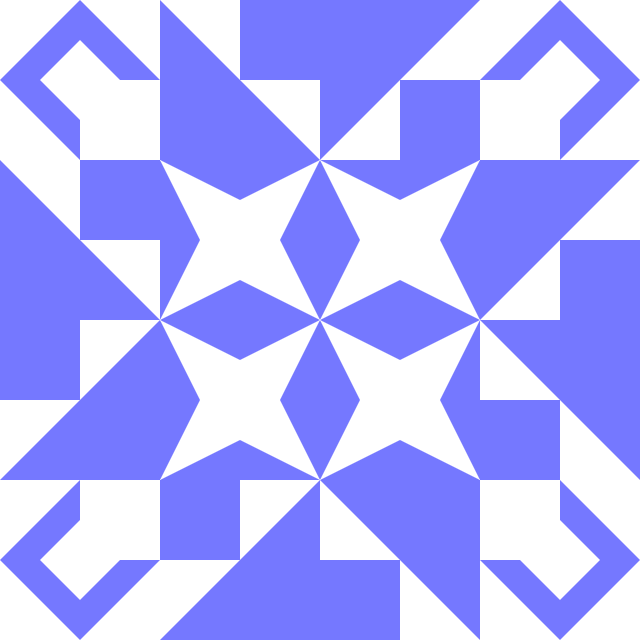
A Shadertoy shader for this pattern:

```glsl
// A four by four patchwork block: four stars in the middle, split-triangle
// tiles along the sides and open diamond rings in the corners. One quadrant
// is described with signed distances and turned about the centre by folding.

const vec3 INK = vec3(0.46, 0.47, 1.0);
const vec3 PAPER = vec3(1.0);
const float TILES = 4.0;         // tiles across the canvas
const float RING_RADIUS = 0.375; // middle of the diamond band, in tiles
const float RING_HALF = 0.125;   // half the width of that band
const float STAR_WAIST = 0.25;   // star's inner corners, from the tile centre
const float STAR_SLOPE = 0.5;    // slope of the star's sides

// Turns any point by quarter turns into the upper left quadrant.
vec2 foldQuarterTurns(vec2 p) {
    if (p.x >= 0.0) return p.y >= 0.0 ? vec2(-p.y, p.x) : -p;
    return p.y >= 0.0 ? p : vec2(p.y, -p.x);
}

// Each tile returns a distance that is negative where it is inked.
// Tile coordinates run from 0 to 1, rightwards and downwards.
float ringTile(vec2 t) {
    vec2 c = abs(t - 0.5);
    float ring = (abs(c.x + c.y - RING_RADIUS) - RING_HALF) * inversesqrt(2.0);
    float notch = max(0.5 - t.x, 0.5 - t.y);
    return max(ring, -notch);
}

float triangleTile(vec2 t) {
    float triangle = (t.x - t.y) * inversesqrt(2.0);
    float square = max(0.5 - t.x, t.y - 0.5);
    return min(triangle, square);
}

float starTile(vec2 t) {
    vec2 c = abs(t - 0.5);
    float side = max(c.y - STAR_SLOPE * c.x, c.x - STAR_SLOPE * c.y);
    return (STAR_WAIST - side) / length(vec2(1.0, STAR_SLOPE));
}

void mainImage(out vec4 fragColor, in vec2 fragCoord) {
    float scale = TILES / min(iResolution.x, iResolution.y);
    vec2 p = (fragCoord - 0.5 * iResolution.xy) * scale;

    // Tile position inside the folded quadrant
    vec2 folded = foldQuarterTurns(p);
    vec2 q = vec2(folded.x, -folded.y) + 0.5 * TILES;
    vec2 t = fract(q);
    float kind = floor(q.x) + floor(q.y);

    float d = kind < 0.5 ? ringTile(t)
            : kind < 1.5 ? triangleTile(t)
            : starTile(t);

    // Smooth edge one pixel wide, blank beyond the block
    float ink = clamp(0.5 - d / scale, 0.0, 1.0);
    ink *= step(max(abs(p.x), abs(p.y)), 0.5 * TILES);
    fragColor = vec4(mix(PAPER, INK, ink), 1.0);
}
```
